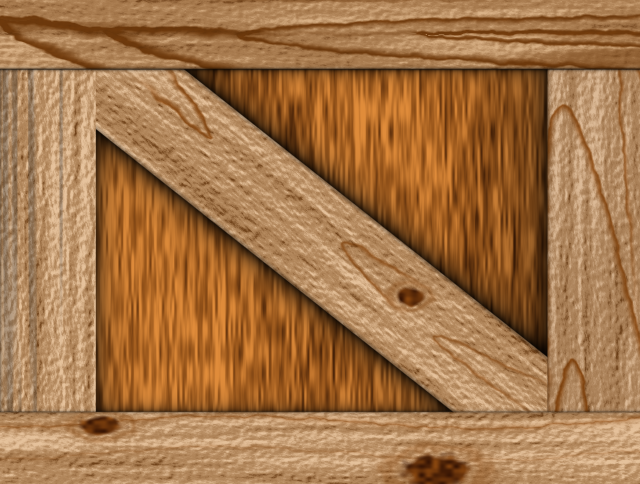
Give the GLSL for this texture, as a Shadertoy shader.

```glsl
// Wooden crate side: pale plank frame with a diagonal brace over a dark streaked panel.

const float LEFT = 0.198, RIGHT = 1.131, BOTTOM = 0.149, TOP = 0.857;
const vec2 BRACE_DIR = vec2(0.784, -0.621);
const float BRACE_OFFSET = 0.803, BRACE_HALF = 0.105;
const vec3 STAIN = vec3(0.46, 0.24, 0.05);

float hash(vec2 p) {
    p = fract(p * vec2(0.1031, 0.1137));
    p += dot(p, p.yx + 33.33);
    return fract((p.x + p.y) * p.x * 7.31);
}

float noise(vec2 p) {
    vec2 i = floor(p), f = fract(p);
    f = f * f * (3.0 - 2.0 * f);
    return mix(mix(hash(i), hash(i + vec2(1, 0)), f.x),
               mix(hash(i + vec2(0, 1)), hash(i + vec2(1, 1)), f.x), f.y);
}

float fbm(vec2 p) {
    float sum = 0.0, amp = 0.53;
    for (int i = 0; i < 4; i++) {
        sum += amp * noise(p);
        p = p * 2.03 + 17.7;
        amp *= 0.5;
    }
    return sum;
}

float edge(float d, float px) { return smoothstep(-px, px, d); }

// Parabolic growth ring: crisp outside, fading inward
float arch(vec2 p, vec2 tip, vec2 axis, float spread, float reach, float width) {
    axis = normalize(axis);
    vec2 q = p - tip;
    float u = dot(q, axis), v = dot(q, vec2(-axis.y, axis.x));
    float k = 1.0 / (spread * spread);
    float d = (u - v * v * k) / length(vec2(1.0, 2.0 * v * k));
    float fade = 1.0 - smoothstep(0.5 * reach, reach, u);
    float inner = max(d, 0.0) / width;
    return smoothstep(-0.004, 0.002, d) * exp(-inner * inner) * fade;
}

// Pale board; g.x runs along the fibres, g.y across them
vec3 plank(vec2 g, float seed, float roughness) {
    g += seed;
    g.y += 0.012 * (noise(g * vec2(3, 9)) - 0.5);
    float fibre = fbm(g * vec2(3, 70));
    vec2 b = g * vec2(85, 160);
    float relief = fbm(b) - fbm(b + vec2(0.45, -0.75));
    float tone = 0.61 + 0.85 * (fibre - 0.5) + roughness * relief;
    tone += 0.2 * (noise(g * vec2(3, 12)) - 0.5);
    vec3 col = mix(vec3(0.43, 0.25, 0.09), vec3(0.69, 0.52, 0.35), smoothstep(0.0, 0.5, tone));
    return mix(col, vec3(0.90, 0.76, 0.61), smoothstep(0.45, 1.05, tone));
}

vec3 stain(vec3 col, float amount) {
    return mix(col, STAIN * (0.75 + 0.5 * col.r), clamp(amount, 0.0, 1.0));
}

vec3 knot(vec3 col, vec2 p, vec2 center, vec2 radius) {
    float r = length((p - center) / radius) + 0.4 * (noise(p * 60.0) - 0.5);
    col = stain(col, 0.4 * exp(-14.0 * (r - 1.5) * (r - 1.5)));
    vec3 core = mix(vec3(0.20, 0.07, 0.01), vec3(0.54, 0.28, 0.06), noise(p * vec2(70, 110)));
    return mix(col, core, smoothstep(1.2, 0.75, r));
}

// Vertical streaks, darkened by the shadow of the frame
vec3 panel(vec2 p, float braceDist) {
    float streak = 0.5 * fbm(p * vec2(130, 7)) + 0.5 * noise(p * vec2(190, 22) + 9.0);
    float tone = 0.65 + 1.25 * (streak - 0.5) + 0.25 * (noise(p * vec2(7, 4)) - 0.5);
    vec3 col = mix(vec3(0.25, 0.11, 0.02), vec3(0.59, 0.33, 0.10), smoothstep(0.0, 0.55, tone));
    col = mix(col, vec3(0.88, 0.55, 0.23), smoothstep(0.42, 1.02, tone));
    float side = min(p.x - LEFT, RIGHT - p.x);
    float cap = min(p.y - BOTTOM, TOP - p.y);
    float shade = 1.0 - 0.65 * exp(-max(side, 0.0) / 0.02);
    shade *= 1.0 - 0.5 * exp(-max(cap, 0.0) / 0.015);
    shade *= 1.0 - 0.2 * smoothstep(0.9, 1.13, p.x);
    return col * shade * (1.0 - 0.85 * exp(-max(braceDist, 0.0) / 0.025));
}

void mainImage(out vec4 fragColor, in vec2 fragCoord) {
    float px = 0.8 / iResolution.y;
    vec2 p = fragCoord / iResolution.y;
    vec2 w = p + 0.014 * (vec2(fbm(p * 28.0), fbm(p * 28.0 + 50.0)) - 0.5);

    // Recessed panel and diagonal brace
    vec2 g = vec2(dot(p, BRACE_DIR), dot(p, vec2(-BRACE_DIR.y, BRACE_DIR.x)) - BRACE_OFFSET);
    float braceDist = abs(g.y) - BRACE_HALF;
    vec3 col = panel(p, braceDist);
    vec3 wood = plank(g, 3.0, 0.7);
    float rings = 0.9 * arch(w, vec2(0.438, 0.716), vec2(-0.65, 0.70), 0.075, 0.22, 0.012);
    rings += 0.8 * arch(w, vec2(0.708, 0.498), vec2(0.75, -0.62), 0.085, 0.22, 0.007);
    rings += 0.7 * arch(w, vec2(0.893, 0.304), vec2(0.86, -0.50), 0.07, 0.32, 0.006);
    wood = knot(stain(wood, rings), p, vec2(0.847, 0.387), vec2(0.029, 0.019));
    wood *= 1.0 - 0.3 * smoothstep(-0.01, 0.0, braceDist);
    col = mix(col, wood, edge(-braceDist, px));

    // Left upright with long grooves
    wood = plank(p.yx, 11.0, 0.8);
    float groove = smoothstep(0.45, 0.8, noise(vec2(p.x * 95.0, p.y * 1.5)));
    wood *= 1.0 - vec3(0.24, 0.22, 0.18) * groove * smoothstep(0.165, 0.135, p.x);
    wood *= 1.0 - 0.4 * exp(-p.x / 0.006);
    col = mix(col, wood, edge(LEFT - p.x, px));

    // Right upright with tall arches
    wood = plank(p.yx, 23.0, 0.65) * vec3(0.96, 0.96, 0.97);
    rings = 0.9 * arch(w, vec2(1.160, 0.785), vec2(0.13, -1.0), 0.14, 0.9, 0.010);
    rings += 0.8 * arch(w, vec2(1.285, 0.96), vec2(0.14, -1.0), 0.07, 0.7, 0.007);
    rings += arch(w, vec2(1.182, 0.258), vec2(0.0, -1.0), 0.105, 0.4, 0.010);
    wood = stain(wood, rings) * (1.0 - 0.3 * exp(-abs(p.x - RIGHT) / 0.004));
    col = mix(col, wood, edge(p.x - RIGHT, px));

    // Top rail with nested pointed rings
    wood = plank(p, 37.0, 0.5) * vec3(0.95, 0.92, 0.87);
    float jag = 0.022 * (noise(vec2(p.x * 12.0, p.y * 110.0)) - 0.5);
    vec2 t = w + vec2(jag, 0.0);
    rings = arch(t, vec2(0.0, 0.957), vec2(1.0, -0.30), 0.10, 0.36, 0.026);
    rings += arch(t, vec2(0.223, 0.931), vec2(1.0, -0.15), 0.09, 0.40, 0.021);
    rings += arch(w, vec2(0.490, 0.928), vec2(1.0, -0.02), 0.063, 1.4, 0.010);
    rings += arch(w, vec2(0.860, 0.928), vec2(1.0, -0.02), 0.026, 0.8, 0.013);
    rings += 0.35 * smoothstep(0.6, 0.85, noise(vec2(w.x * 1.5, w.y * 85.0)));
    wood = stain(wood, rings) * (1.0 - 0.15 * clamp(rings, 0.0, 1.0));
    col = mix(col, wood, edge(p.y - TOP, px));
    col *= 1.0 - 0.75 * exp(-abs(p.y - TOP) / 0.0025);

    // Bottom rail with two knots
    wood = plank(p, 53.0, 0.65);
    float wave = BOTTOM - 0.021 + 0.013 * sin(p.x * 6.0 - 1.2) - w.y;
    rings = 0.65 * exp(-abs(wave) / 0.004) + 0.35 * exp(-abs(wave - 0.065) / 0.003);
    wood = knot(stain(wood, rings), p, vec2(0.210, 0.120), vec2(0.045, 0.019));
    wood = knot(wood, p, vec2(0.902, 0.027), vec2(0.068, 0.033));
    col = mix(col, wood, edge(BOTTOM - p.y, px));
    col *= 1.0 - 0.45 * exp(-abs(p.y - BOTTOM) / 0.0025);

    fragColor = vec4(clamp(col, 0.0, 1.0), 1.0);
}
```
